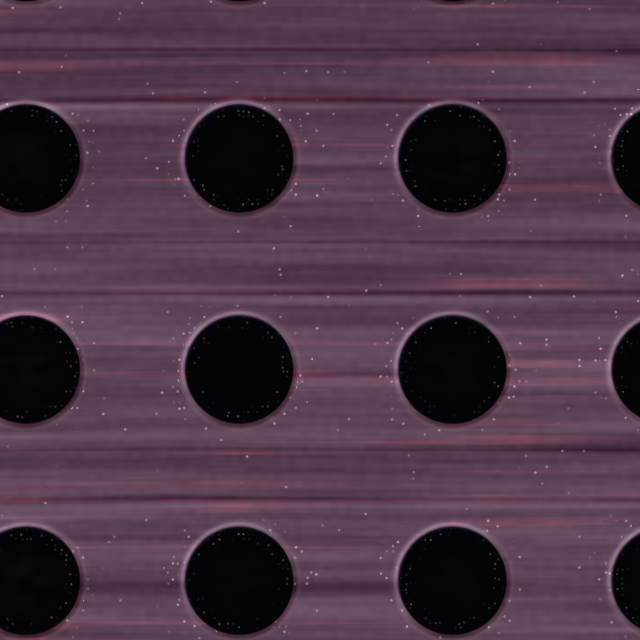
Give the GLSL for this pattern, as a WebGL 1 fragment shader.

```glsl
precision highp float;
// Brushed mauve metal sheet with a square grid of round black perforations.

uniform vec2 u_resolution;

float hash(vec2 p) {
  vec3 q = fract(vec3(p.xyx) * 0.1031);
  q += dot(q, q.yzx + 33.33);
  return fract((q.x + q.y) * q.z);
}

float noise(vec2 p) {
  vec2 i = floor(p);
  vec2 f = fract(p);
  f = f * f * (3.0 - 2.0 * f);
  return mix(mix(hash(i), hash(i + vec2(1.0, 0.0)), f.x),
             mix(hash(i + vec2(0.0, 1.0)), hash(i + 1.0), f.x), f.y);
}

// Noise stretched along x, centred on zero.
float streak(vec2 p, float along, float across, float seed) {
  return noise(vec2(p.x * along, p.y * across) + seed) - 0.5;
}

// Tiny bright flecks, at most one per cell.
float flecks(vec2 p, float cells, float density) {
  vec2 id = floor(p * cells);
  vec2 centre = 0.3 + 0.4 * vec2(hash(id + 17.0), hash(id + 53.0));
  float spot = 1.0 - smoothstep(0.1, 0.38, length(fract(p * cells) - centre));
  return spot * step(1.0 - density, hash(id + 91.0)) * hash(id + 7.0);
}

float band(float x, float width) {
  return exp(-x * x / (width * width));
}

vec3 brushedMetal(vec2 p) {
  p.y += 0.003 * (noise(vec2(p.x * 3.0, p.y * 4.0)) - 0.5);
  float grain = 0.075 * streak(p, 1.2, 24.0, 3.0)
              + 0.085 * streak(p, 2.0, 60.0, 21.0)
              + 0.060 * streak(p, 4.0, 125.0, 47.0)
              + 0.025 * streak(p, 14.0, 230.0, 71.0);
  vec3 color = vec3(0.352, 0.258, 0.325) + grain * vec3(1.0, 0.94, 0.98);
  color += 0.025 * (noise(p * 90.0) - 0.5);

  // Wide dark grooves between the rows, each with a lighter lip
  for (int i = 0; i < 3; i++) {
    float k = float(i);
    float y = p.y - 0.22 - 0.312 * k - 0.012 * mod(k, 2.0);
    float strength = 0.6 + 0.4 * noise(vec2(p.x * 4.0, k * 9.0));
    color -= 0.12 * strength * band(y, 0.0045);
    color -= 0.07 * strength * band(y - 0.078, 0.003);
    color += 0.04 * strength * band(y + 0.011, 0.004);
  }

  // Thin broken red scratches
  float scratch = smoothstep(0.72, 0.95, noise(vec2(p.x * 2.5, p.y * 110.0) + 133.0));
  scratch *= 0.35 + 0.65 * noise(vec2(p.x * 22.0, p.y * 110.0));
  return color + scratch * vec3(0.13, 0.025, 0.045);
}

void main() {
  vec2 uv = gl_FragCoord.xy / u_resolution;
  float pixel = 1.0 / min(u_resolution.x, u_resolution.y);

  // Nearest perforation: three repeats each way
  vec2 pitch = vec2(0.3333, 0.3300);
  vec2 grid = (uv - vec2(0.0405, 0.0924)) / pitch;
  vec2 id = floor(grid + 0.5);
  vec2 local = (grid - id) * pitch;
  float d = length(local) - 0.0845;
  float facing = dot(normalize(local + 1e-5), normalize(vec2(-0.6, 0.8)));

  vec3 color = brushedMetal(uv);

  // Flecks of dust, gathered beside the holes
  float nearRim = band(d - 0.018, 0.012) * smoothstep(0.2, 0.8, abs(local.x) / 0.1);
  color += 0.32 * flecks(uv, 120.0, 0.015 + 0.22 * nearRim);

  // Lit upper-left lip and shaded, reddish lower-right lip
  float lit = smoothstep(-0.35, 0.9, facing);
  float shade = smoothstep(-0.2, 0.9, -facing);
  color += lit * band(d - 0.0045, 0.0032) * vec3(0.20, 0.18, 0.20);
  color -= shade * band(d - 0.002, 0.005) * vec3(0.08, 0.10, 0.11);
  color += 0.035 * band(d - 0.009, 0.003);

  // Black interior with a faint smudge and glints along the wall
  float smudge = noise(local * vec2(45.0, 65.0) + id * 19.0) * hash(id + 5.0);
  vec3 hole = vec3(0.014, 0.012, 0.022) + 0.035 * smudge * band(length(local), 0.05);
  hole += vec3(0.28, 0.27, 0.25) * flecks(uv + 0.37, 130.0, 0.35) * band(d + 0.012, 0.008);
  hole += lit * band(d + 0.001, 0.002) * vec3(0.06, 0.06, 0.10);

  float soften = max(0.0018, pixel);
  color = mix(hole, color, smoothstep(-soften, soften, d));
  gl_FragColor = vec4(clamp(color, 0.0, 1.0), 1.0);
}
```
